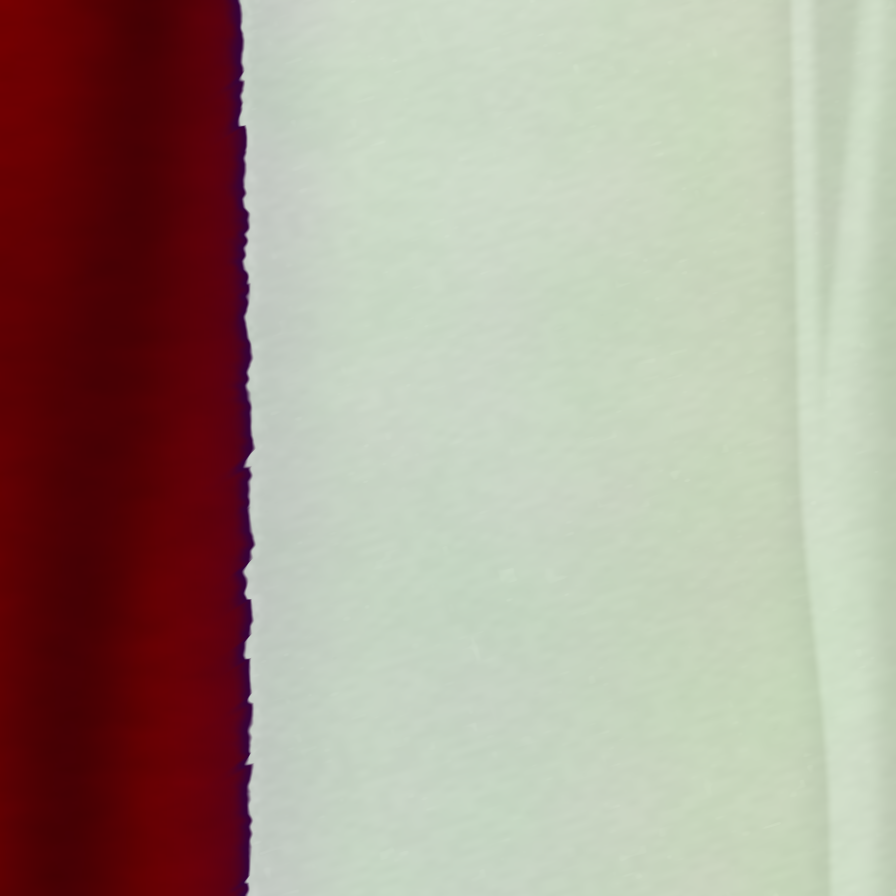
Give the GLSL for this texture, as a WebGL 1 fragment shader.

```glsl
precision highp float;

uniform vec2 u_resolution;

const vec3 RED_BRIGHT = vec3(0.45, 0.0, 0.005);
const vec3 RED_DARK = vec3(0.26, 0.0, 0.015);
const vec3 RED_EDGE = vec3(0.37, 0.0, 0.06);
const vec3 VIOLET_RIM = vec3(0.19, 0.01, 0.25);
const vec3 CLOTH_TOP = vec3(0.81, 0.86, 0.79);
const vec3 CLOTH_LOW = vec3(0.775, 0.83, 0.765);
const vec3 CLOTH_GREY = vec3(0.745, 0.77, 0.75);
const vec3 CLOTH_GREEN = vec3(0.785, 0.835, 0.725);
const vec3 FOLD_LIGHT = vec3(0.815, 0.87, 0.785);
const vec3 FOLD_SHADE = vec3(0.71, 0.765, 0.67);
const float FUZZ_SIZE = 0.009;
const float GRAIN = 0.018;
const float MOTTLE = 0.022;

float hash(vec2 p) {
  p = fract(p * vec2(0.1031, 0.1137));
  p += dot(p, p.yx + 33.3);
  return fract((p.x + p.y) * p.x * 7.13);
}

float noise(vec2 p) {
  vec2 i = floor(p), f = fract(p);
  f = f * f * (3.0 - 2.0 * f);
  return mix(mix(hash(i), hash(i + vec2(1.0, 0.0)), f.x),
             mix(hash(i + vec2(0.0, 1.0)), hash(i + 1.0), f.x), f.y);
}

float fbm(vec2 p) {
  float sum = 0.0, gain = 0.5;
  for (int i = 0; i < 4; i++) {
    sum += gain * noise(p);
    p = mat2(1.6, 1.2, -1.2, 1.6) * p + 7.3;
    gain *= 0.5;
  }
  return sum / 0.9375;
}

float bump(float d, float width) {
  return exp(-d * d / (width * width));
}

// Frayed boundary between the two fabrics; t runs downward
float clothEdge(float x, float t) {
  float base = 0.268 + 0.034 * t - 0.024 * t * t;
  float waves = (noise(vec2(3.0, t * 28.0)) - 0.5) * 0.6;
  float fibres = noise(vec2(x * 70.0, t * 130.0)) - 0.5;
  float tufts = smoothstep(0.72, 0.95, noise(vec2(9.0, t * 60.0 + x * 40.0)));
  return base + FUZZ_SIZE * (waves + 0.55 * fibres - 0.7 * tufts);
}

vec3 redFabric(vec2 p, float t, float edge) {
  float valley = mix(0.165, 0.075, smoothstep(0.0, 0.85, t));
  float dark = bump(p.x - valley, 0.085);
  vec3 col = mix(RED_BRIGHT, RED_DARK, 0.9 * dark);
  col = mix(col, RED_DARK * 1.15, 0.45 * bump(t - 0.38, 0.2));
  float nearEdge = smoothstep(0.15, 0.26, p.x);
  col = mix(col, RED_EDGE, nearEdge * mix(0.45, 0.85, t));
  col *= 0.94 + 0.12 * fbm(p * vec2(18.0, 40.0));
  float d = edge - p.x;
  col = mix(col, VIOLET_RIM, 0.9 * bump(d, 0.011));
  return mix(col, VIOLET_RIM, 0.25 * bump(d, 0.03));
}

// Creased strip on the right of the pale cloth
vec3 addFolds(vec3 col, float x, float t) {
  float crease = 0.881 + 0.018 * t + 0.026 * smoothstep(0.5, 0.92, t);
  float second = mix(0.967, 0.918, smoothstep(-0.12, 0.6, t));
  float fade = 1.0 - smoothstep(0.28, 0.6, t);
  float d = x - crease;
  float strip = smoothstep(-0.003, 0.009, d);

  col = mix(col, FOLD_SHADE, 0.42 * bump(min(d, 0.0), 0.022) * (1.0 - strip));
  vec3 pleat = mix(FOLD_LIGHT, FOLD_SHADE, 0.6 * smoothstep(0.025, 0.11, d));
  float hollow = smoothstep(crease + 0.016, crease + 0.036, x)
               * (1.0 - smoothstep(second - 0.012, second + 0.005, x));
  pleat = mix(pleat, FOLD_SHADE + 0.015, 0.75 * hollow * fade);
  pleat = mix(pleat, FOLD_LIGHT, 0.85 * bump(x - second - 0.014, 0.017) * fade);
  pleat = mix(pleat, FOLD_SHADE, 0.5 * smoothstep(0.965, 1.0, x) * smoothstep(0.05, 0.3, t));
  return mix(col, pleat, strip);
}

vec3 paleCloth(vec2 p, float t, float edge) {
  vec3 col = mix(CLOTH_TOP, CLOTH_LOW, smoothstep(0.0, 0.75, t));
  col = mix(col, CLOTH_GREEN, 0.75 * smoothstep(0.5, 0.88, p.x));
  col = mix(col, CLOTH_GREY, 0.75 * (1.0 - smoothstep(0.0, 0.14, p.x - edge)));
  col = addFolds(col, p.x, t);

  // Soft colour blotches, then short slanted fibres
  float blotch = fbm(p * vec2(5.0, 9.0)) - 0.5;
  float tint = fbm(p * 9.0 + 21.0) - 0.5;
  col += MOTTLE * blotch + MOTTLE * tint * vec3(1.2, -0.7, 1.2);
  vec2 slant = vec2(p.x + 0.3 * p.y, p.y - 0.3 * p.x);
  float weave = noise(slant * vec2(65.0, 130.0)) - 0.5;
  float fleck = smoothstep(0.82, 0.97, noise(slant * vec2(75.0, 150.0) + 40.0));
  col += GRAIN * (weave + 1.6 * fleck * (noise(p * 30.0) - 0.3));
  return col + 0.035 * bump(p.x - edge - 0.006, 0.006) * noise(p * 150.0);
}

void main() {
  vec2 p = gl_FragCoord.xy / u_resolution;
  float t = 1.0 - p.y;
  float edge = clothEdge(p.x, t);
  float soft = max(0.0025, 1.0 / u_resolution.x);
  float cover = smoothstep(-soft, soft, p.x - edge);
  vec3 col = mix(redFabric(p, t, edge), paleCloth(p, t, edge), cover);
  gl_FragColor = vec4(clamp(col, 0.0, 1.0), 1.0);
}
```
